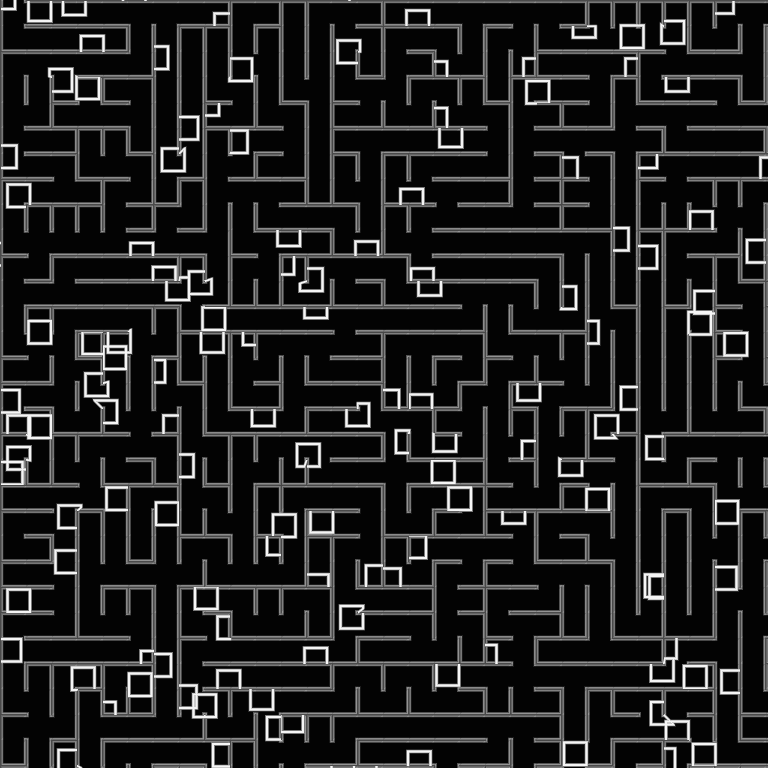
Give the GLSL for this pattern, as a three.js fragment shader.

```glsl
// Grey double-line maze on black with scattered white square outlines.
// Each grid vertex drops one wall, in runs that favour long straights; each
// square shows only the parts its centre can see past the walls.
#define CELL 0.0332031      // maze pitch in canvas units
#define ORIGIN 0.0009766    // inset of the first wall from the top left
#define LINE 0.0588235      // line width in cells
#define RUN 5.0             // vertices sharing one run direction
#define RUN_BIAS 0.9        // pull of runs on wall orientation
#define HORIZONTAL 0.53     // share of horizontal walls
#define SQUARE_SHARE 0.135  // share of cells holding a square
#define SQUARE_HALF 0.4411765
#define SQUARE_TONE 0.96
#define GAP_TONE 0.22
#define BACK_TONE 0.01

varying vec2 vUv;

float hash(vec2 p) {
  return fract(sin(dot(p, vec2(127.1, 311.7))) * 43758.545);
}

// Direction of the wall dropped by a vertex; runs share their direction.
vec2 stick(vec2 v) {
  if (v.x == 0.0) return vec2(0.0, 1.0);
  if (v.y == 0.0) return vec2(1.0, 0.0);
  float rowShift = RUN * hash(vec2(v.y, 71.0));
  float colShift = RUN * hash(vec2(93.0, v.x));
  float rowRun = hash(vec2(floor((v.x + rowShift) / RUN), v.y + 40.0));
  float colRun = hash(vec2(v.x + 80.0, floor((v.y + colShift) / RUN)));
  float lean = hash(v + 7.0) + RUN_BIAS * (rowRun - colRun);
  if (lean < HORIZONTAL) return vec2(fract(rowRun * 17.0) < 0.5 ? -1.0 : 1.0, 0.0);
  return vec2(0.0, fract(colRun * 17.0) < 0.5 ? -1.0 : 1.0);
}

float wall(vec2 v, vec2 own, vec2 dir) {
  return dot(own, dir) > 0.5 || dot(stick(v + dir), dir) < -0.5 ? 1.0 : 0.0;
}

// Walls meeting at a vertex: right, left, down, up.
vec4 arms(vec2 v) {
  vec2 own = stick(v);
  return vec4(wall(v, own, vec2(1.0, 0.0)), wall(v, own, vec2(-1.0, 0.0)),
              wall(v, own, vec2(0.0, 1.0)), wall(v, own, vec2(0.0, -1.0)));
}

float armX(vec4 a, float x) { return x > 0.0 ? a.x : a.y; }
float armY(vec4 a, float y) { return y > 0.0 ? a.z : a.w; }

float mazeTone(vec2 p) {
  vec2 v = floor(p + 0.5);
  vec2 q = p - v;
  vec4 a = arms(v);
  // Square-ended distance to the nearest wall
  float d = 1.0;
  if (a.x > 0.5) d = min(d, max(-q.x, abs(q.y)));
  if (a.y > 0.5) d = min(d, max(q.x, abs(q.y)));
  if (a.z > 0.5) d = min(d, max(-q.y, abs(q.x)));
  if (a.w > 0.5) d = min(d, max(q.y, abs(q.x)));
  d /= LINE;
  // One side of every wall is a little brighter
  float side = abs(q.x) < abs(q.y) ? q.x : q.y;
  float tone = side < 0.0 ? 0.65 : 0.56;
  float rim = clamp(1.0 - abs(d - 1.0), 0.0, 1.0);
  return tone * rim + GAP_TONE * clamp(1.0 - d, 0.0, 1.0);
}

// True when a wall at the vertex stands between two points around it.
bool blocked(vec4 a, vec2 eye, vec2 q) {
  if (eye.x * q.x < 0.0) {
    float y = mix(eye.y, q.y, eye.x / (eye.x - q.x));
    if (armY(a, y) > 0.5) return true;
  }
  if (eye.y * q.y < 0.0) {
    float x = mix(eye.x, q.x, eye.y / (eye.y - q.y));
    if (armX(a, x) > 0.5) return true;
  }
  return false;
}

float squareCover(vec2 p, vec2 centre) {
  vec2 r = abs(p - centre);
  float reach = max(r.x, r.y);
  if (reach > SQUARE_HALF + 2.0 * LINE) return 0.0;
  // A square one cell wide encloses a single vertex
  vec2 v = floor(centre + 0.5);
  vec2 eye = centre - v + 0.001;
  vec2 q = p - v;
  vec4 a = arms(v);
  float cover = clamp(1.5 - abs(reach - SQUARE_HALF) / LINE, 0.0, 1.0);
  if (blocked(a, eye, q)) cover = 0.0;
  // Slanted edge where a wall end casts its shadow
  float sideA = max(armY(a, eye.y), armX(a, -eye.x));
  float sideB = max(armX(a, eye.x), armY(a, -eye.y));
  vec2 ray = -normalize(eye);
  if (sideA != sideB && dot(q, ray) > 0.0) {
    float across = abs(q.x * ray.y - q.y * ray.x);
    float inside = clamp((SQUARE_HALF - reach) / LINE + 1.5, 0.0, 1.0);
    cover = max(cover, inside * clamp(1.3 - across / LINE, 0.0, 1.0));
  }
  return cover;
}

void main() {
  vec2 p = (vec2(vUv.x, 1.0 - vUv.y) - ORIGIN) / CELL;
  float cover = 0.0;
  for (int j = -1; j <= 1; j++) {
    for (int i = -1; i <= 1; i++) {
      vec2 cell = floor(p) + vec2(float(i), float(j));
      if (hash(cell + 19.3) > SQUARE_SHARE) continue;
      vec2 jitter = vec2(hash(cell + 3.7), hash(cell + 57.1));
      vec2 centre = cell + floor(jitter / LINE) * LINE;
      cover = max(cover, squareCover(p, centre));
    }
  }
  float tone = max(BACK_TONE, max(mazeTone(p), SQUARE_TONE * cover));
  gl_FragColor = vec4(vec3(tone), 1.0);
}
```
